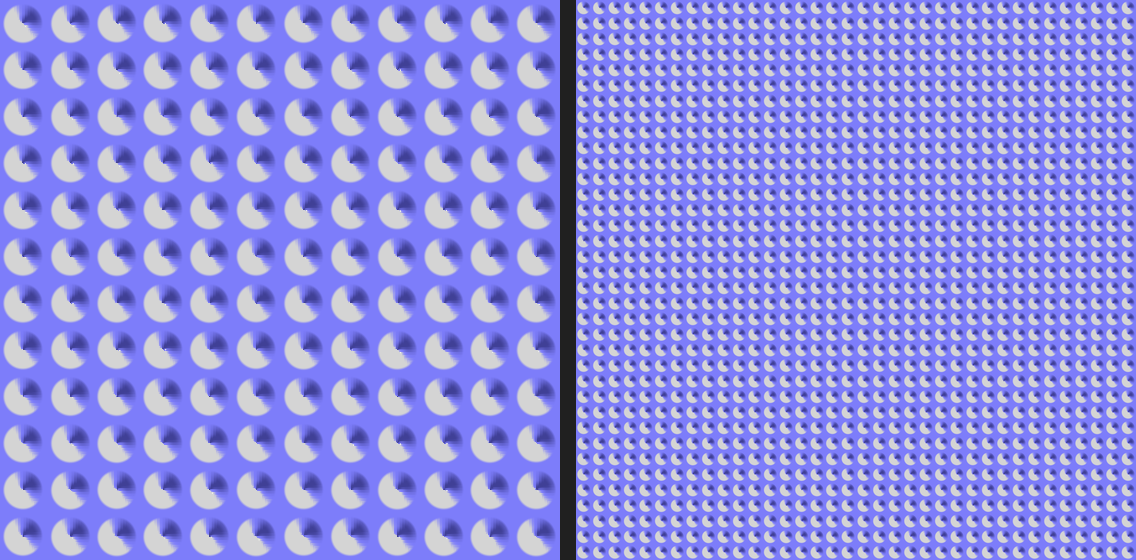
Left: one tile. Right: repeated 3 by 3.
Give the GLSL for this texture map, as a WebGL 2 fragment shader.

```glsl
#version 300 es
precision highp float;
// Draws a 12 by 12 tiling grid of shaded cone studs on a flat violet-blue ground.

uniform vec2 u_resolution;
out vec4 fragColor;

const float REPEATS = 12.0;
const float RADIUS = 0.408;        // in cells
const float RIM_SOFTNESS = 0.032;
const float CENTER_JITTER = 0.014;
const float FACET_STEPS = 17.0;    // facet bands per cell
const float SHADE_DIR_RIM = 0.60;  // direction of the dark side, radians
const float SHADE_DIR_APEX = 1.00;
const float GLINT_RADIUS = 0.022;

const vec3 GROUND = vec3(0.49, 0.49, 0.98);
const vec3 SHADOW = vec3(0.25, 0.25, 0.59);
const vec3 LIT = vec3(0.83, 0.83, 0.83);
const vec3 GLINT = vec3(0.94, 0.94, 0.93);

vec2 hash22(vec2 p) {
    vec3 q = fract(p.xyx * vec3(0.1031, 0.1030, 0.0973));
    q += dot(q, q.yzx + 33.33);
    return fract((q.xx + q.yz) * q.zy);
}

// Staircase with softened risers.
float softSteps(float x, float offset) {
    float s = x * FACET_STEPS + offset;
    return (floor(s) + smoothstep(0.25, 0.75, fract(s)) - offset) / FACET_STEPS;
}

// Steps the minor axis, giving upright bands above and level bands beside.
vec2 facet(vec2 p, vec2 offset) {
    return abs(p.y) > abs(p.x) ? vec2(softSteps(p.x, offset.x), p.y)
                               : vec2(p.x, softSteps(p.y, offset.y));
}

// Cone colour by angle away from the dark side.
vec3 coneColor(vec2 p, vec2 offset) {
    float r = length(p);
    vec2 q = mix(p, facet(p, offset), 0.85);
    float dir = mix(SHADE_DIR_APEX, SHADE_DIR_RIM, smoothstep(0.03, 0.24, r));
    vec2 axis = vec2(cos(dir), sin(dir));
    float along = dot(q, axis);
    float across = abs(axis.x * q.y - axis.y * q.x);
    float angle = atan(across, along + 0.0001);

    vec3 color = mix(SHADOW, GROUND, smoothstep(0.15, 1.12, angle));
    color = mix(color, GROUND, 0.45 * smoothstep(0.26, RADIUS, r) * step(angle, 1.12));
    return mix(color, LIT, smoothstep(1.02, 1.62, angle));
}

void main() {
    vec2 grid = gl_FragCoord.xy / u_resolution * REPEATS;
    vec2 cell = mod(floor(grid), REPEATS);
    vec2 rnd = hash22(cell + 3.0);
    vec2 drift = hash22(vec2(cell.x, 41.0)) - 0.5;

    // Stud position, nearly centred in its cell
    vec2 p = fract(grid) - 0.5 - vec2(drift.x, (rnd.y - 0.5) * 0.5) * CENTER_JITTER * 2.0;
    float r = length(p);

    vec3 stud = coneColor(p, rnd);

    // Small bright fleck beside the apex
    vec2 fleck = vec2(0.035, -0.035) + (rnd - 0.5) * 0.07;
    float glint = 1.0 - smoothstep(0.3, 1.0, length(p - fleck) / GLINT_RADIUS);
    stud = mix(stud, GLINT, glint * smoothstep(0.3, 0.9, rnd.x));

    // Soft rim over the flat ground
    float pixel = REPEATS / u_resolution.y;
    float soft = max(RIM_SOFTNESS, pixel);
    float mask = 1.0 - smoothstep(RADIUS - soft, RADIUS + soft, r);
    fragColor = vec4(mix(GROUND, stud, mask), 1.0);
}
```
